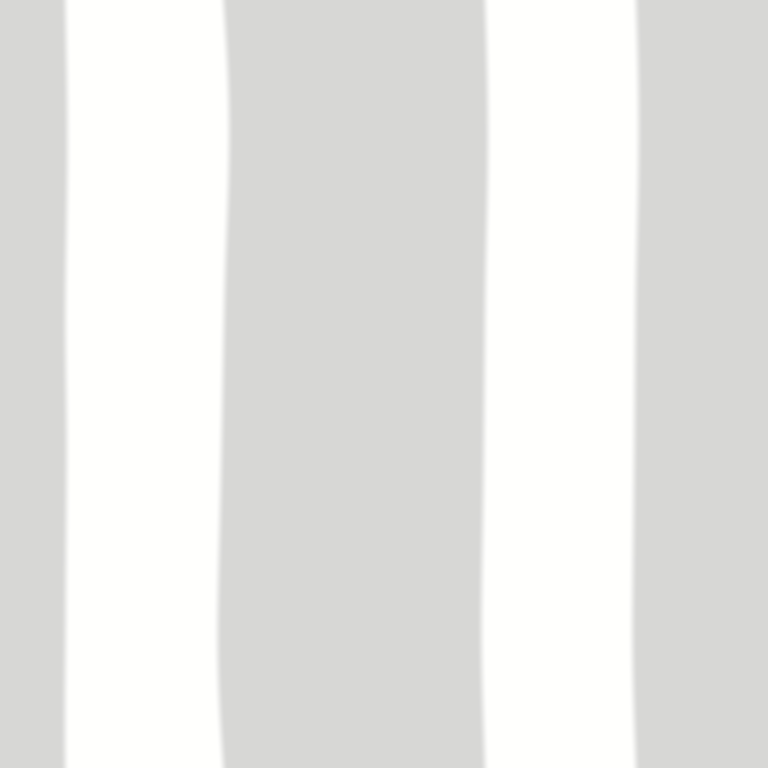
This pattern is drawn by a Shadertoy shader. Its source:

```glsl
// Two soft-edged white vertical stripes on pale grey, with slightly uneven gaps.
// Each stripe is bounded by two edges that lean and wobble independently;
// x wraps around the canvas and every wobble is periodic in y, so it tiles.

const float TAU = 6.2831853;

// Integer hash to 0..1
float hash(uint n) {
    n = (n ^ 61u) ^ (n >> 16);
    n *= 9u;
    n ^= n >> 4;
    n *= 668265u;
    n ^= n >> 15;
    return float(n & 65535u) / 65535.0;
}

// Smooth noise in -1..1 that repeats after a whole number of cells
float wrapNoise(float y, int cells, int seed) {
    float p = fract(y) * float(cells);
    int cell = int(p);
    float a = hash(uint(seed * 64 + cell % cells));
    float b = hash(uint(seed * 64 + (cell + 1) % cells));
    return mix(a, b, smoothstep(0.0, 1.0, fract(p))) * 2.0 - 1.0;
}

// Sideways drift of one edge: a rounded sawtooth lean plus a hand-cut wobble
float edgeDrift(float y, float lean, int seed) {
    float saw = -sin(TAU * y) - 0.4 * sin(2.0 * TAU * y);
    return lean * saw + 0.0013 * wrapNoise(y, 5, seed);
}

void mainImage(out vec4 fragColor, in vec2 fragCoord) {
    vec2 uv = fragCoord / iResolution.xy;
    float blur = max(0.0065, 1.0 / iResolution.x);
    float white = 0.0;

    for (int i = 0; i < 2; i++) {
        // Centre, half width and the lean of the left and right edges
        vec4 stripe = i == 0 ? vec4(0.188, 0.102, 0.0015, 0.0060)
                             : vec4(0.729, 0.098, 0.0028, 0.0030);
        float x = fract(uv.x - stripe.x + 0.5) - 0.5;
        float left = -stripe.y + edgeDrift(uv.y, stripe.z, 2 * i);
        float right = stripe.y + edgeDrift(uv.y, stripe.w, 2 * i + 1);
        float inside = min(x - left, right - x);
        white = max(white, smoothstep(-blur, blur, inside));
    }

    vec3 color = mix(vec3(0.842, 0.842, 0.836), vec3(1.0, 1.0, 0.994), white);
    fragColor = vec4(color, 1.0);
}
```
